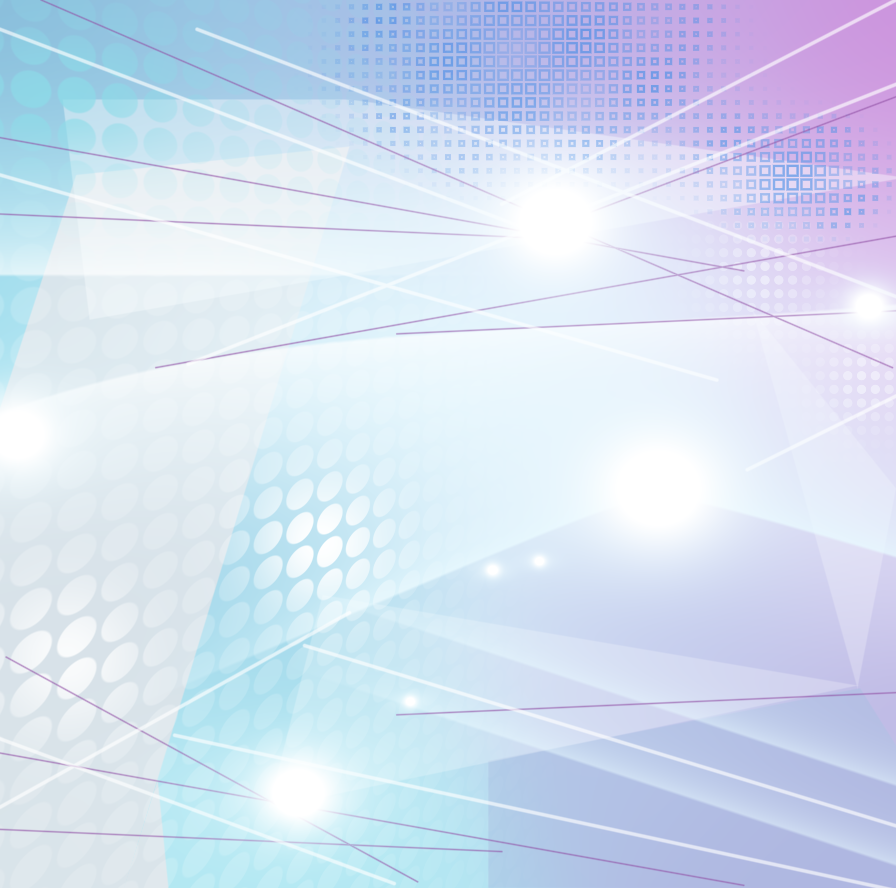
A WebGL 2 fragment shader for this background:

```glsl
#version 300 es
precision highp float;
uniform vec2 u_resolution;
out vec4 fragColor;

const vec3 WHITE = vec3(1.0);
const vec3 ICE = vec3(0.91, 0.98, 1.0);
const vec3 PLUM = vec3(0.57, 0.32, 0.65);
const vec3 SILVER = vec3(0.88, 0.89, 0.91);
const vec3 AQUA = vec3(0.55, 0.86, 0.91);
const vec3 COBALT = vec3(0.34, 0.57, 0.9);
const vec3 DUSK = vec3(0.65, 0.74, 0.88);

// Centres and colours of the soft background wash
const vec2 SPOTS[15] = vec2[15](
  vec2(0, 0), vec2(.25, .02), vec2(.52, .02), vec2(.75, .02),
  vec2(1, .05), vec2(.02, .3), vec2(.35, .33), vec2(.7, .3),
  vec2(1, .33), vec2(.3, .62), vec2(.6, .5), vec2(1, .55),
  vec2(.75, .7), vec2(1, .9), vec2(.3, .92));
const vec3 TINTS[15] = vec3[15](
  vec3(.52, .73, .85), vec3(.6, .77, .89), vec3(.67, .72, .91), vec3(.78, .65, .89),
  vec3(.8, .56, .86), vec3(.62, .87, .93), vec3(.8, .9, .95), vec3(.88, .88, .97),
  vec3(.87, .75, .93), vec3(.62, .83, .91), vec3(.88, .94, .98), vec3(.86, .84, .95),
  vec3(.75, .78, .92), vec3(.72, .69, .88), vec3(.7, .91, .95));

// Line segments as start.xy, end.xy
const vec4 DARK_LINES[10] = vec4[10](
  vec4(.046, 0, .996, .414), vec4(0, .155, .83, .305), vec4(0, .241, .62, .269),
  vec4(1, .109, .625, .252), vec4(1, .266, .174, .414), vec4(1, .35, .443, .376),
  vec4(.007, .74, .466, .993), vec4(0, .848, .83, .997),
  vec4(0, .934, .56, .959), vec4(.443, .805, 1, .78));
const vec4 LIGHT_LINES[10] = vec4[10](
  vec4(0, .033, .62, .27), vec4(.22, .033, 1, .334), vec4(0, .197, .8, .428),
  vec4(1, 0, .56, .23), vec4(1, .095, .21, .41), vec4(0, .909, .39, .69),
  vec4(0, .832, .44, .995), vec4(.195, .828, 1, 1.003),
  vec4(.834, .529, 1, .446), vec4(.34, .727, 1, .93));

// Glows as centre.xy, radius
const vec3 GLOWS[8] = vec3[8](
  vec3(.62, .25, .07), vec3(.735, .55, .08), vec3(.333, .893, .05), vec3(.02, .49, .05),
  vec3(.97, .345, .025), vec3(.55, .642, .009), vec3(.602, .632, .008),
  vec3(.458, .79, .008));

float glow(vec2 p, vec2 center, vec2 radius) {
  vec2 d = (p - center) / radius;
  return exp(-dot(d, d));
}

vec3 wash(vec2 p) {
  vec4 sum = vec4(0);
  for (int i = 0; i < 15; i++)
    sum += vec4(TINTS[i], 1) * glow(p, SPOTS[i], vec2(.19));
  return sum.rgb / sum.a;
}

float edge(vec2 p, vec2 a, vec2 b, float px) {
  vec2 d = normalize(b - a), q = p - a;
  return smoothstep(-px, px, d.x * q.y - d.y * q.x);
}

float tri(vec2 p, vec2 a, vec2 b, vec2 c, float px) {
  return edge(p, a, b, px) * edge(p, b, c, px) * edge(p, c, a, px);
}

float quad(vec2 p, vec2 a, vec2 b, vec2 c, vec2 d, float px) {
  return edge(p, a, b, px) * edge(p, b, c, px) * edge(p, c, d, px) * edge(p, d, a, px);
}

float strokes(vec2 p, vec4 lines[10], float width, float px) {
  float nearest = 1.0;
  for (int i = 0; i < 10; i++) {
    vec2 d = lines[i].zw - lines[i].xy, q = p - lines[i].xy;
    nearest = min(nearest, length(q - d * clamp(dot(q, d) / dot(d, d), 0.0, 1.0)));
  }
  return 1.0 - smoothstep(width - px, width + px, nearest);
}

// Crisp on one side, fading on the other
float sheen(float d, float softness, float px) {
  return smoothstep(-2.0 * px, 2.0 * px, d) * exp(-max(d, 0.0) / softness);
}

void main() {
  vec2 p = gl_FragCoord.xy / u_resolution;
  p.y = 1.0 - p.y;
  float px = 1.0 / u_resolution.y;
  vec3 color = wash(p);

  // Translucent facets
  float panel = max(quad(p, vec2(.085, .197), vec2(.39, .165), vec2(.1, 1.13), vec2(-.22, 1.14), px),
                    tri(p, vec2(.176, .878), vec2(.19, 1.02), vec2(.1, 1.12), px));
  color = mix(color, SILVER, .85 * panel);
  color = mix(color, DUSK, .5 * quad(p, vec2(.545, .857), vec2(.96, .775), vec2(1.1, 1), vec2(.545, 1), px));
  color = mix(color, WHITE, .25 * tri(p, vec2(.36, .67), vec2(.957, .772), vec2(.3, .91), px));
  color = mix(color, WHITE, .25 * tri(p, vec2(.84, .35), vec2(1, .55), vec2(.957, .775), px));
  float roof = quad(p, vec2(.07, .112), vec2(.39, .112), vec2(1.01, .2), vec2(.1, .36), px);
  color = mix(color, WHITE, .4 * roof);

  // Halftone of hollow squares, with pale dots to the right
  vec2 cell = fract(p * 65.0) - .5, mid = p - cell / 65.0;
  float size = .36 * min(1.0, glow(mid, vec2(.59, .06), vec2(.19, .13)) + glow(mid, vec2(.89, .2), vec2(.09, .06)));
  float box = max(abs(cell.x), abs(cell.y)), blur = 65.0 * px;
  float ring = 1.0 - smoothstep(.04, .06 + blur, abs(box - size));
  float ripple = .55 + .25 * sin(mid.x * 41.0) * sin(mid.y * 47.0 + mid.x * 9.0);
  color = mix(color, COBALT, ring * ripple * smoothstep(.04, .16, size));
  float pale = glow(mid, vec2(.85, .31), vec2(.06)) + glow(mid, vec2(.965, .43), vec2(.05));
  color = mix(color, WHITE, .5 * pale * (1.0 - smoothstep(.3, .3 + blur, length(cell))));

  // Broad mist and curved light beams
  color = mix(color, ICE, .7 * glow(p, vec2(.5, .41), vec2(.38, .17)));
  float upper = .373 + .092 * pow(1.0 - p.x, 4.0) - .03 * p.x * p.x * p.x;
  color = mix(color, WHITE, .65 * sheen(p.y - upper, .065, px));
  float dx = p.x - .73, lower = .545 + .365 * sqrt(dx * dx + .002) - .065 * dx;
  color = mix(color, ICE, .8 * smoothstep(.1, .5, p.x) * sheen(lower - p.y, .07, px));
  color = mix(color, WHITE, .65 * (1.0 - smoothstep(.2, .6, p.x)) * sheen(.31 - p.y, .07, px));
  for (int i = 0; i < 2; i++) {
    float slope = .67 + .09 * float(i) + .33 * (p.x - .35);
    color = mix(color, ICE, .55 * smoothstep(.3, .55, p.x) * sheen(slope - p.y, .03, px));
  }

  // Slanted dots on a narrowing grid
  vec2 grid = vec2(-16.4 * log(max(1.0 - 1.113 * p.x, .02)), (p.y - .275) / (.05 - .036 * p.x));
  vec2 f = fract(grid - vec2(.15, .92)) - .5;
  f.x += .25 * f.y * smoothstep(.2, .5, p.y);
  float dotMask = 1.0 - smoothstep(.4, .46, length(f));
  float strength = .16 * (1.0 - smoothstep(.3, .65, p.x)) + .85 * glow(p, vec2(.36, .61), vec2(.075))
    + .7 * glow(p, vec2(.075, .74), vec2(.08)) + .6 * glow(p, vec2(.06, .11), vec2(.13, .07));
  color = mix(color, mix(AQUA, WHITE, smoothstep(.12, .35, p.y)), dotMask * min(strength, 1.0));

  // Crossing lines, then the lights above them
  color = mix(color, PLUM, .65 * strokes(p, DARK_LINES, .0008, px));
  color = mix(color, WHITE, .65 * strokes(p, LIGHT_LINES, .002, px));
  for (int i = 0; i < 8; i++) {
    vec3 g = GLOWS[i];
    float light = .85 * glow(p, g.xy, g.zz) + .4 * glow(p, g.xy, g.z * vec2(2.8, 1.4));
    color = mix(color, mix(ICE, WHITE, light), min(light, 1.0));
  }
  fragColor = vec4(color, 1);
}
```
